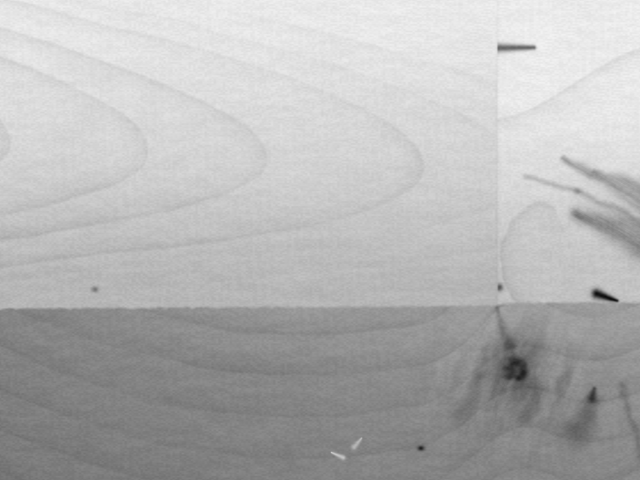
This texture is drawn by a Shadertoy shader. Its source:

```glsl
#define SEAM_X 1.0365
#define SEAM_Y 0.357
#define RING_DEPTH 0.055
#define RING_COUNT 6
#define LOWER_SPACING 0.088
#define LOWER_DEPTH 0.042
#define FIBRE_DEPTH 0.05
#define SPECKLE_DEPTH 0.045
#define KNOT vec2(1.076, 0.234)

float hash(vec2 p) {
    return fract(sin(dot(p, vec2(127.1, 311.7))) * 43758.5453);
}

float noise(vec2 p) {
    vec2 i = floor(p), f = fract(p);
    f = f * f * (3.0 - 2.0 * f);
    return mix(mix(hash(i), hash(i + vec2(1, 0)), f.x),
               mix(hash(i + vec2(0, 1)), hash(i + vec2(1, 1)), f.x), f.y);
}

float fbm(vec2 p) {
    float sum = 0.0, amp = 0.5;
    for (int i = 0; i < 4; i++) {
        sum += amp * noise(p);
        p = p * 2.03 + 7.1;
        amp *= 0.5;
    }
    return sum;
}

// Soft stroke whose width runs from w.x at a to w.y at b
float streak(vec2 p, vec2 a, vec2 b, vec2 w) {
    vec2 ab = b - a;
    float h = clamp(dot(p - a, ab) / dot(ab, ab), 0.0, 1.0);
    float d = length(p - a - ab * h) / mix(w.x, w.y, h);
    return exp(-d * d);
}

float spot(vec2 p, vec2 centre, vec2 radius) {
    vec2 q = (p - centre) / radius;
    return exp(-dot(q, q));
}

// Growth line: steeper on the outer side, fading inward
float growthLine(float d) {
    float edge = smoothstep(0.006, -0.003, d);
    return edge * (0.6 * exp(min(d, 0.0) / 0.01) + 0.4 * exp(min(d, 0.0) / 0.04));
}

float leftBoard(vec2 p) {
    float tone = 0.705 + 0.115 * smoothstep(0.33, 0.7, p.y) + 0.095 * smoothstep(0.6, 1.0, p.y);
    vec2 q = p + 0.02 * (vec2(fbm(p * 5.0), fbm(p * 5.0 + 9.0)) - 0.47);
    float rise = q.y - 0.703 + 0.06 * q.x;
    float bend = rise > 0.0 ? 9.8 : 13.5;
    float apex = q.x + bend * rise * rise;
    float slope = length(vec2(1.0, 2.0 * bend * rise));
    float rings[RING_COUNT] = float[](0.017, 0.3125, 0.552, 0.882, 1.09, 1.37);
    for (int i = 0; i < RING_COUNT; i++) {
        float fade = i < 3 ? 1.0 : (i < 4 ? 0.75 : (rise > 0.0 ? 0.5 : 0.3));
        fade *= 0.6 + 0.8 * noise(p * 6.0 + float(i) * 5.0);
        tone -= RING_DEPTH * fade * growthLine((apex - rings[i]) / slope);
    }
    // Loose horizontal bands close to the seam
    tone += 0.05 * (fbm(vec2(p.x * 3.0, p.y * 45.0)) - 0.47) * smoothstep(0.55, 0.4, p.y);
    tone -= 0.25 * spot(p, vec2(0.198, 0.397), vec2(0.007, 0.006));
    return tone;
}

float rightBoard(vec2 p) {
    float tone = 0.755 + 0.165 * smoothstep(0.35, 0.85, p.y);
    float curve = 0.75 + 0.155 * smoothstep(1.02, 1.38, p.x);
    tone -= 0.07 * growthLine(p.y - curve);

    // Arched ring left of the knot
    vec2 q = p + 0.025 * (vec2(fbm(p * vec2(9.0, 20.0)), fbm(p * 14.0 + 5.0)) - 0.47);
    float arch = length((q - vec2(1.115, 0.465)) / vec2(0.07, 0.108));
    float side = smoothstep(1.2, 1.13, p.x + 0.5 * max(0.5 - p.y, 0.0));
    tone -= 0.07 * side * growthLine((arch - 1.0) * 0.08);

    // Dark fibres sweeping to the right edge
    float strands = 0.4 + 1.1 * fbm(vec2(p.x * 9.0, (p.y + 0.58 * p.x) * 60.0));
    tone -= 0.24 * strands * streak(q, vec2(1.177, 0.674), vec2(1.345, 0.575), vec2(0.006, 0.024));
    tone -= 0.13 * strands * streak(q, vec2(1.241, 0.645), vec2(1.345, 0.61), vec2(0.006, 0.022));
    tone -= 0.31 * strands * streak(q, vec2(1.205, 0.553), vec2(1.345, 0.495), vec2(0.016, 0.036));
    tone -= 0.13 * streak(q, vec2(1.097, 0.632), vec2(1.198, 0.603), vec2(0.006, 0.008));
    tone -= 0.15 * streak(q, vec2(1.198, 0.603), vec2(1.345, 0.532), vec2(0.007, 0.01));

    // Slit, pinhole and flat knot
    tone -= 0.50 * streak(p, vec2(1.037, 0.900), vec2(1.112, 0.901), vec2(0.009, 0.005));
    tone -= 0.42 * spot(p, vec2(1.041, 0.401), vec2(0.007, 0.008));
    tone -= 0.68 * streak(p, vec2(1.243, 0.388), vec2(1.285, 0.373), vec2(0.010, 0.004));
    return tone;
}

float lowerBoard(vec2 p) {
    float tone = 0.475 + 0.05 * p.x + 0.13 * p.y;
    tone += 0.04 * smoothstep(0.2, 0.36, p.y) * smoothstep(0.0, 0.7, p.x);
    float across = (p.x - 0.66) / 0.66;
    float pull = exp(-pow((p.x - 1.07) / 0.12, 2.0));
    float level = p.y + 0.139 * (1.0 - across * across) - 0.1 * pull;
    level += 0.04 * (fbm(p * vec2(4.0, 7.0)) - 0.47);
    float cycle = fract((level - 0.184) / LOWER_SPACING + 0.5) - 0.5;
    float depth = LOWER_DEPTH * (0.5 + 0.9 * noise(p * vec2(4.0, 9.0) + 3.0));
    tone -= depth * growthLine(-cycle * LOWER_SPACING) * smoothstep(0.5, 0.4, abs(cycle));

    // Knot with halo and radiating fibres
    vec2 r = p - KNOT;
    vec2 q = p + 0.03 * (vec2(fbm(p * 22.0), fbm(p * 16.0 + 4.0)) - 0.47);
    float fibres = fbm(vec2(q.x * 45.0 - q.y * 18.0, q.y * 9.0));
    tone += 0.26 * (fibres - 0.47) * spot(p, KNOT - vec2(0.0, 0.02), vec2(0.15, 0.14));
    tone -= 0.15 * spot(q, KNOT, vec2(0.062, 0.06));
    float core = 1.0 - smoothstep(0.016, 0.034, length(r) + 0.012 * (noise(p * 70.0) - 0.5));
    tone = mix(tone, 0.08 + 0.22 * noise(p * 90.0), core * 0.9);
    tone -= 0.08 * streak(q, vec2(0.955, 0.13), vec2(0.995, 0.22), vec2(0.018, 0.012));
    tone -= 0.08 * streak(q, vec2(1.09, 0.13), vec2(1.11, 0.19), vec2(0.016, 0.022));
    tone -= 0.13 * streak(q, vec2(1.035, 0.36), vec2(1.065, 0.28), vec2(0.006, 0.014));
    tone -= 0.25 * streak(p, vec2(1.233, 0.172), vec2(1.238, 0.19), vec2(0.009, 0.005));
    tone -= 0.13 * streak(q, vec2(1.205, 0.10), vec2(1.232, 0.165), vec2(0.034, 0.014));
    tone -= 0.09 * streak(q, vec2(1.295, 0.20), vec2(1.333, 0.05), vec2(0.009, 0.012));
    tone -= 0.38 * spot(p, vec2(0.877, 0.066), vec2(0.007, 0.005));

    // Pale scratches
    tone += 0.28 * streak(p, vec2(0.691, 0.057), vec2(0.715, 0.047), vec2(0.002, 0.005));
    tone += 0.20 * streak(p, vec2(0.738, 0.069), vec2(0.753, 0.087), vec2(0.006, 0.002));
    return tone;
}

void mainImage(out vec4 fragColor, in vec2 fragCoord) {
    vec2 p = fragCoord / iResolution.y;
    float seamY = SEAM_Y + 0.006 * p.x + 0.006 * smoothstep(1.03, 1.05, p.x);
    float upper = smoothstep(-0.005, 0.004, p.y - seamY + 0.004 * (noise(p * 90.0) - 0.5));
    float right = smoothstep(-0.003, 0.003, p.x - SEAM_X);
    float tone = mix(lowerBoard(p), mix(leftBoard(p), rightBoard(p), right), upper);
    tone -= 0.02 * upper * exp(-pow((p.x - SEAM_X) / 0.004, 2.0));

    // Long fibres and fine speckle
    tone += FIBRE_DEPTH * (fbm(p * vec2(22.0, 80.0)) - 0.47);
    tone += SPECKLE_DEPTH * (noise(p * vec2(210.0, 290.0)) - 0.5);
    fragColor = vec4(vec3(clamp(tone, 0.0, 1.0)), 1.0);
}
```
